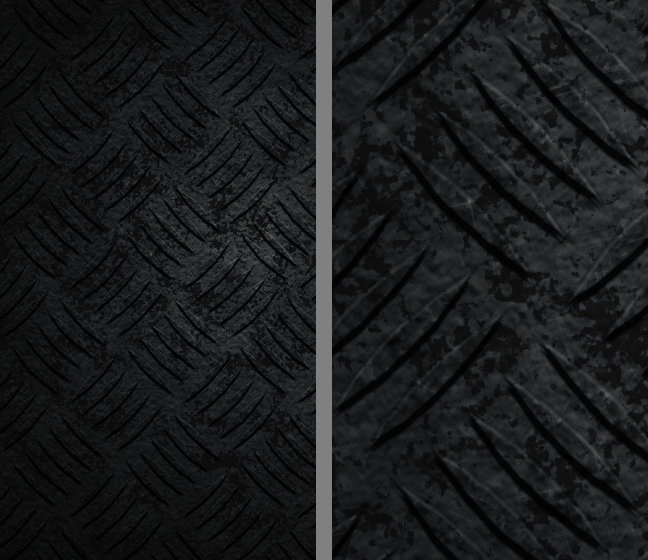
Left: the whole. Right: its middle third, enlarged.
A Shadertoy shader for this texture:

```glsl
// Worn black tread plate: a diagonal checkerboard of cells, each holding five
// pointed ridges that turn a quarter from cell to cell. Relief is lit by height
// differences, then covered with grime, pits and scratches under a soft glow.

// Layout, in units of the canvas width
const vec2 ORIGIN = vec2(0.187, 1.037);      // centre of one falling group
const float CELL = 0.2556;                   // side of a diagonal cell
const float PITCH = 0.0535;                  // distance between ridges
const float OUTER_RIDGE = 2.0;               // ridges on each side of the middle
const vec2 RIDGE_HALF = vec2(0.0130, 0.103); // half width, half length
const float BEVEL = 0.0045;
const float GROOVE = 0.0045;                 // dark seam around a ridge

// Light and colour
const vec2 LIGHT_DIR = vec2(0.08, 0.997);
const vec2 GLOW_CENTRE = vec2(0.86, 0.98);
const vec2 GLOW_FALLOFF = vec2(2.3, 2.1);
const float AMBIENT = 0.044;
const float GLOW = 0.135;
const float RIM = 0.95;
const float SHADE = 0.88;
const vec3 STEEL = vec3(0.98, 1.00, 1.05);
const vec3 GRIME = vec3(0.030, 0.029, 0.028);
const vec3 SHEEN = vec3(0.97, 1.00, 1.01);

// Wear
const vec2 WORN_SPOT = vec2(0.43, 1.25);
const float WORN_RADIUS = 0.11;
const float ROUGHNESS = 0.50;
const float RELIEF_GRAIN = 1.5;

float hash(vec2 p) {
    vec3 a = fract(p.xyx * vec3(0.1031, 0.1030, 0.0973));
    a += dot(a, a.yzx + 33.33);
    return fract((a.x + a.y) * a.z);
}

float noise(vec2 p) {
    vec2 i = floor(p), f = fract(p);
    f = f * f * (3.0 - 2.0 * f);
    float low = mix(hash(i), hash(i + vec2(1, 0)), f.x);
    float high = mix(hash(i + vec2(0, 1)), hash(i + vec2(1, 1)), f.x);
    return mix(low, high, f.y);
}

float fbm(vec2 p) {
    float sum = 0.0, weight = 0.5;
    for (int i = 0; i < 5; i++) {
        sum += weight * noise(p);
        p = mat2(1.6, 1.2, -1.2, 1.6) * p + 7.3;
        weight *= 0.5;
    }
    return sum;
}

// Depth inside the nearest ridge outline, negative on the flat plate
float ridgeDepth(vec2 p) {
    p += 0.0025 * (vec2(noise(p * 50.0), noise(p * 50.0 + 19.0)) - 0.5);
    vec2 q = vec2(p.x + p.y, p.x - p.y) * 0.70711;
    vec2 cell = round(q / CELL);
    vec2 local = q - cell * CELL;
    if (mod(cell.x + cell.y, 2.0) > 0.5) local = local.yx;
    float index = clamp(round(local.x / PITCH), -OUTER_RIDGE, OUTER_RIDGE);
    float vary = hash(cell * 7.0 + index + 50.0) - 0.5;
    local -= vec2(index * PITCH, 0.006 * vary);
    float along = local.y / (RIDGE_HALF.y * (1.0 + 0.06 * vary));
    float halfWidth = RIDGE_HALF.x * (1.0 + 0.2 * vary) * (1.0 - along * along);
    return halfWidth - abs(local.x);
}

// Ridge height, 0 on the flat plate to 1 on a crest
float height(vec2 p) {
    return smoothstep(-0.2 * BEVEL, BEVEL, ridgeDepth(p));
}

// Sparse hairline scratches in several directions
float scratches(vec2 p) {
    float sum = 0.0;
    for (int i = 0; i < 4; i++) {
        float k = float(i), angle = 0.5 + 0.8 * k;
        vec2 s = mat2(cos(angle), sin(angle), -sin(angle), cos(angle)) * p;
        s.y += 0.01 * noise(s * 12.0);
        float streak = noise(s * vec2(16.0, 240.0) + 31.0 * k);
        sum += smoothstep(0.78, 0.95, streak) * smoothstep(0.5, 0.75, noise(s * 12.0 + k));
    }
    return sum;
}

void mainImage(out vec4 fragColor, in vec2 fragCoord) {
    vec2 uv = fragCoord / iResolution.x;
    vec2 p = uv - ORIGIN;

    // Relief, its slope toward the light, and its dark seams
    vec2 toLight = LIGHT_DIR * 0.0024;
    float crest = height(p);
    float slope = height(p - toLight) - height(p + toLight);
    float shadow = max(height(p + LIGHT_DIR * 0.0085) - crest, 0.0);
    float seam = smoothstep(-GROOVE, 0.0, ridgeDepth(p)) * (1.0 - crest);
    float grain = fbm(uv * 90.0);
    float bump = fbm((uv - toLight) * 75.0) - fbm((uv + toLight) * 75.0);

    // Broad illumination
    vec2 d = uv - GLOW_CENTRE;
    float light = AMBIENT + GLOW * exp(-dot(d * d, GLOW_FALLOFF));
    light *= 0.72 + 0.58 * fbm(uv * 7.0);

    // Steel with lit and shaded flanks, streaked along the ridges
    float streaks = noise(vec2(uv.x * 190.0 + uv.y * 60.0, uv.y * 85.0)) - 0.5;
    float tone = 1.0 + ROUGHNESS * (grain - 0.48) + RELIEF_GRAIN * bump;
    tone += crest * (0.40 * streaks - 0.20);
    vec3 col = STEEL * light * max(tone, 0.0);
    float chipped = 0.55 + 0.8 * noise(uv * 60.0);
    col += SHEEN * light * RIM * max(slope, 0.0) * chipped;

    // Fine grime, pits and one heavily worn spot
    float worn = 1.0 - smoothstep(0.0, WORN_RADIUS, length(uv - WORN_SPOT));
    float patches = fbm(uv * 16.0) + 0.20 * worn + 0.05 * (1.0 - crest);
    float speckle = fbm(uv * 120.0 + 11.0);
    float dirt = smoothstep(1.08, 1.22, patches + speckle);
    float pits = smoothstep(0.66, 0.73, speckle);
    col = mix(col, GRIME, max(0.75 * dirt * (1.0 - 0.5 * crest), 0.6 * pits));

    // Bare metal in scratches and tiny glints
    float glint = smoothstep(0.63, 0.74, fbm(uv * 115.0 + 47.0));
    col += SHEEN * light * (0.40 * scratches(uv) + 0.50 * glint) * (0.5 + 0.5 * crest);

    // Cast shadows and seams stay dark over all wear
    float flank = max(-slope, 0.0);
    col *= 1.0 - SHADE * clamp(flank + shadow + 0.35 * seam, 0.0, 1.0);
    fragColor = vec4(clamp(col, 0.0, 1.0), 1.0);
}
```
